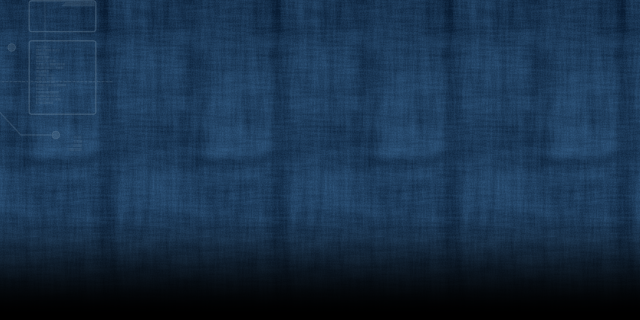
Give the GLSL for this background, as a Shadertoy shader.

```glsl
// Worn blue woven cloth in repeating tiles, fading to black below, with faint panel outlines at upper left.
#define GRID 384.0          // layout units per canvas height
#define TILE 207.0          // width of one cloth tile
#define TILE_START 130.0    // centre of the first dark seam
#define CLOTH_DARK vec3(0.065, 0.160, 0.265)
#define CLOTH_LIGHT vec3(0.165, 0.310, 0.455)
#define INK vec3(0.48, 0.58, 0.66)
#define INK_ALPHA 0.30
#define FADE_TOP 0.37
#define THREAD 0.26
#define GRAIN 0.30

float hash(vec2 p) {
    vec3 q = fract(p.xyx * vec3(0.1031, 0.1030, 0.0973));
    q += dot(q, q.yzx + 33.33);
    return fract((q.x + q.y) * q.z);
}

// Gradient noise whose lattice repeats along x
float corner(vec2 cell, vec2 offset, float period) {
    float angle = 6.2832 * hash(vec2(mod(cell.x, period), cell.y));
    return dot(vec2(cos(angle), sin(angle)), offset);
}

float noise(vec2 p, float period) {
    vec2 i = floor(p), f = p - i;
    vec2 w = f * f * f * (f * (f * 6.0 - 15.0) + 10.0);
    vec2 e = vec2(1.0, 0.0);
    float low = mix(corner(i, f, period), corner(i + e, f - e, period), w.x);
    float high = mix(corner(i + e.yx, f - e.yx, period), corner(i + 1.0, f - 1.0, period), w.x);
    return mix(low, high, w.y);
}

// Soft patch within the tile: x range in tile fractions, y range in layout units
float patchMask(vec2 p, vec2 xRange, vec2 yRange) {
    float x = abs(fract(p.x - 0.5 * (xRange.x + xRange.y) + 0.5) - 0.5);
    float y = abs(p.y - 0.5 * (yRange.x + yRange.y));
    float halfX = 0.5 * (xRange.y - xRange.x), halfY = 0.5 * (yRange.y - yRange.x);
    return (1.0 - smoothstep(halfX - 0.04, halfX + 0.04, x))
         * (1.0 - smoothstep(halfY - 9.0, halfY + 9.0, y));
}

float clothTone(vec2 g) {
    vec2 p = vec2((g.x - TILE_START) / TILE, g.y);
    float u = fract(p.x), y = g.y / GRID;
    p += vec2(0.03, 8.0) * noise(vec2(u * 9.0, y * 18.0), 9.0);

    // Worn and dark areas
    float tone = 0.57 - 0.20 * (1.0 - smoothstep(20.0, 75.0, g.y));
    tone -= 0.27 * patchMask(p, vec2(-0.06, 0.05), vec2(-30.0, 420.0));
    tone -= 0.22 * patchMask(p, vec2(0.43, 0.57), vec2(60.0, 200.0));
    tone -= 0.15 * patchMask(p, vec2(0.24, 0.53), vec2(-20.0, 42.0));
    tone -= 0.15 * patchMask(p, vec2(0.82, 1.02), vec2(-20.0, 42.0));
    tone -= 0.14 * patchMask(p, vec2(0.04, 0.40), vec2(148.0, 194.0));
    tone -= 0.22 * patchMask(p, vec2(0.50, 0.94), vec2(188.0, 199.0));
    tone += 0.13 * patchMask(p, vec2(0.59, 0.93), vec2(92.0, 188.0));
    tone += 0.15 * patchMask(p, vec2(0.57, 0.95), vec2(160.0, 186.0));
    tone += 0.13 * patchMask(p, vec2(0.06, 0.42), vec2(200.0, 250.0));
    tone += 0.06 * patchMask(p, vec2(0.06, 0.42), vec2(65.0, 145.0));

    // Brushed threads in both directions, then fine grain
    tone += THREAD * noise(vec2(u * 3.0, y * 26.0), 3.0);
    tone += THREAD * noise(vec2(u * 22.0, y * 4.0), 22.0);
    tone += THREAD * noise(vec2(u * 8.0, y * 130.0), 8.0);
    tone += THREAD * noise(vec2(u * 75.0, y * 14.0), 75.0);
    return tone + GRAIN * noise(vec2(u * 120.0, y * 220.0), 120.0);
}

float boxDistance(vec2 p, vec2 lo, vec2 hi, float radius) {
    vec2 d = abs(p - 0.5 * (lo + hi)) - 0.5 * (hi - lo) + radius;
    return length(max(d, 0.0)) + min(max(d.x, d.y), 0.0) - radius;
}

float segmentDistance(vec2 p, vec2 a, vec2 b) {
    vec2 v = b - a;
    return length(p - a - v * clamp(dot(p - a, v) / dot(v, v), 0.0, 1.0));
}

float stroke(float d, float px) {
    return 1.0 - smoothstep(0.2, 0.2 + px, abs(d));
}

// Rows of broken dashes; align is 0 for left and 1 for right
float dashRows(vec2 p, vec2 lo, vec2 hi, float pitch, float align) {
    float row = floor((p.y - lo.y) / pitch);
    float span = (hi.x - lo.x) * (0.4 + 0.6 * pow(hash(vec2(row, 7.0 + align)), 2.0));
    float edge = mix(p.x - lo.x, hi.x - p.x, align);
    float inside = step(0.0, edge) * step(edge, span) * step(lo.y, p.y) * step(p.y, hi.y);
    float bar = 1.0 - smoothstep(0.25, 0.45, abs(fract((p.y - lo.y) / pitch) - 0.5));
    return inside * bar * (0.35 + 0.65 * hash(vec2(floor(edge / 1.7), row)));
}

float overlay(vec2 g, float px) {
    // Panels and tab
    float ink = stroke(boxDistance(g, vec2(35.0, 49.0), vec2(115.0, 137.0), 3.0), px);
    ink = max(ink, stroke(boxDistance(g, vec2(35.0, 1.0), vec2(115.0, 38.0), 3.0), px));
    float tab = max(boxDistance(g, vec2(75.0, 0.0), vec2(113.0, 7.0), 1.0), 82.0 - g.x - g.y);
    ink = max(ink, 0.6 * (1.0 - smoothstep(0.0, px, tab)));
    // Guides and connector
    ink = max(ink, 0.35 * stroke(segmentDistance(g, vec2(54.0, 0.0), vec2(54.0, 98.0)), px));
    float dash = 0.3 + 0.4 * step(0.4, fract(g.x / 5.0));
    ink = max(ink, dash * stroke(segmentDistance(g, vec2(0.0, 98.0), vec2(135.0, 98.0)), px));
    float link = min(segmentDistance(g, vec2(0.0, 135.0), vec2(25.0, 162.0)),
                     segmentDistance(g, vec2(25.0, 162.0), vec2(62.0, 162.0)));
    ink = max(ink, 0.7 * stroke(link, px));
    // Ring markers
    float ring = min(length(g - vec2(14.0, 57.0)), length(g - vec2(67.0, 162.0)));
    ink = max(ink, max(stroke(ring - 4.2, px), 0.65 * (1.0 - smoothstep(3.0, 4.5, ring))));
    // Dash rows
    ink = max(ink, 0.6 * dashRows(g, vec2(43.0, 54.0), vec2(80.0, 125.0), 4.2, 0.0));
    return max(ink, 0.6 * dashRows(g, vec2(75.0, 162.0), vec2(99.0, 182.0), 5.0, 1.0));
}

void mainImage(out vec4 fragColor, in vec2 fragCoord) {
    float px = GRID / iResolution.y;
    vec2 g = vec2(fragCoord.x, iResolution.y - fragCoord.y) * px;
    vec3 color = mix(CLOTH_DARK, CLOTH_LIGHT, clamp(clothTone(g), -0.3, 1.2));
    color = mix(color, INK, INK_ALPHA * overlay(g, px));
    color *= smoothstep(0.01, FADE_TOP, fragCoord.y / iResolution.y);
    fragColor = vec4(color, 1.0);
}
```
